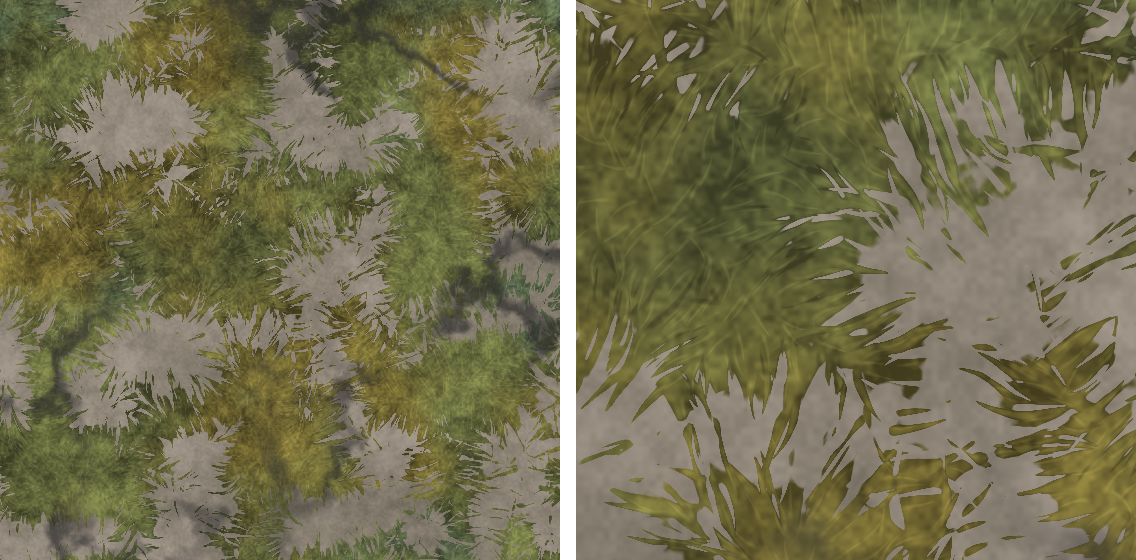
Left: the whole. Right: its middle third, enlarged.
Give the GLSL for this texture, as a WebGL 1 fragment shader.

```glsl
precision highp float;
// Mossy ground seen from above, with bare earth showing through in feathered patches.
// Layered sines lay out the patches; cellular wedges aligned with their slope
// fray the borders, and layered noise adds mottling, relief and grain.

uniform vec2 u_resolution;

const vec3 GRASS_DARK  = vec3(0.23, 0.24, 0.14);
const vec3 GRASS_LIGHT = vec3(0.56, 0.59, 0.33);
const vec3 EARTH_DARK  = vec3(0.44, 0.415, 0.36);
const vec3 EARTH_LIGHT = vec3(0.64, 0.595, 0.55);
const vec3 OCHRE_TINT  = vec3(1.14, 0.98, 0.82);
const vec3 CYAN_TINT   = vec3(0.90, 1.02, 1.32);
const vec3 CREASE      = vec3(0.17, 0.17, 0.17);

const float PATCH_SCALE   = 8.0;   // frequency of the bare patches
const float EARTH_LEVEL   = 0.18;  // higher leaves less bare earth
const float FRAY          = 0.32;  // reach of the feathered borders
const float STREAK_LENGTH = 0.9;   // half length, in cells
const float STREAK_WIDTH  = 0.17;  // half width at the root, in cells
const float EDGE_SOFTNESS = 0.025;

float hash(vec2 p) {
  vec3 q = fract(vec3(p.xyx) * 0.1031);
  q += dot(q, q.yzx + 33.33);
  return fract((q.x + q.y) * q.z);
}

float noise(vec2 p) {
  vec2 i = floor(p), f = fract(p);
  f = f * f * (3.0 - 2.0 * f);
  vec2 e = vec2(0.0, 1.0);
  return mix(mix(hash(i), hash(i + e.yx), f.x),
             mix(hash(i + e.xy), hash(i + e.yy), f.x), f.y);
}

float fbm(vec2 p) {
  float sum = 0.0, amp = 0.533;
  for (int i = 0; i < 4; i++) {
    sum += amp * noise(p);
    p = mat2(1.6, 1.2, -1.2, 1.6) * p + 17.3;
    amp *= 0.5;
  }
  return sum;
}

// Broad layout of the patches: warped, rotated, layered sines
float terrain(vec2 uv) {
  vec2 p = uv * PATCH_SCALE;
  float h = 0.0, amp = 0.5;
  for (int i = 0; i < 3; i++) {
    p = mat2(0.8, 0.6, -0.6, 0.8) * p * 1.6 + 1.7;
    p += 0.5 * sin(p.yx * 1.3);
    h += amp * sin(p.x) * sin(p.y);
    amp *= 0.6;
  }
  return h;
}

vec2 uphill(vec2 uv) {
  vec2 e = vec2(0.02, 0.0);
  float h = terrain(uv);
  return normalize(vec2(terrain(uv + e) - h, terrain(uv + e.yx) - h) + 1e-5);
}

// Cellular field of curved wedges; heading 1 points uphill, -1 downhill
float streaks(vec2 uv, float cells, float heading) {
  vec2 p = uv * cells, base = floor(p);
  float best = 0.0;
  for (int y = -1; y <= 1; y++) {
    for (int x = -1; x <= 1; x++) {
      vec2 id = base + vec2(float(x), float(y));
      vec2 root = id + vec2(hash(id + cells), hash(id + cells + 71.7));
      vec2 dir = heading * uphill(root / cells);
      vec2 d = p - root;
      float along = dot(d, dir) / STREAK_LENGTH;
      float bend = 0.5 * (hash(id + 31.1) - 0.5);
      float across = dot(d, vec2(-dir.y, dir.x)) + bend * along * along;
      float width = STREAK_WIDTH * (0.55 - 0.45 * clamp(along, -1.0, 1.0));
      float body = 1.0 - smoothstep(0.2, 1.0, abs(across) / width);
      float caps = 1.0 - smoothstep(0.5, 1.0, abs(along));
      best = max(best, body * caps);
    }
  }
  return best;
}

void main() {
  vec2 uv = gl_FragCoord.xy / min(u_resolution.x, u_resolution.y);
  float fine = fbm(uv * 60.0) - 0.5;
  float grain = noise(uv * 256.0) - 0.5;

  // Bare earth: patches frayed by fingers from both sides
  float earthFingers = max(streaks(uv, 13.0, -1.0),
                       max(streaks(uv, 27.0, -1.0), streaks(uv, 45.0, -1.0)));
  float grassFingers = max(streaks(uv, 19.0, 1.0), streaks(uv, 36.0, 1.0));
  float level = terrain(uv) - EARTH_LEVEL + 0.6 * (fbm(uv * 24.0) - 0.5)
              + 0.15 * fine + FRAY * (earthFingers - grassFingers);
  float bare = smoothstep(-EDGE_SOFTNESS, EDGE_SOFTNESS, level);

  // Grass: mottling, relief, blades and shaded rims
  float relief = fbm(uv * 6.0) - fbm(uv * 6.0 + vec2(-0.16, 0.2));
  float blades = streaks(uv, 70.0, 1.0);
  float rim = smoothstep(-0.35, 0.0, level) * smoothstep(0.48, 0.64, fbm(uv * 5.0 + 9.0));
  float tone = 0.5 + 0.8 * (fbm(uv * 7.0 + 4.0) - 0.5) + 0.9 * relief
             + 0.7 * fine + 0.3 * grain + 0.16 * (blades - 0.3) - 0.28 * rim;
  vec3 grass = mix(GRASS_DARK, GRASS_LIGHT, clamp(tone, 0.0, 1.0));
  grass *= mix(vec3(1.0), OCHRE_TINT, smoothstep(0.5, 0.72, fbm(uv * 3.5 + 21.0)));
  grass *= mix(vec3(1.0), CYAN_TINT, smoothstep(0.54, 0.76, fbm(uv * 4.0 + 47.0)));

  // Earth: soft stains and dusty grain
  float dust = 0.55 + 1.1 * (fbm(uv * 9.0 + 63.0) - 0.5) + 0.6 * fine + 0.25 * grain;
  vec3 earth = mix(EARTH_DARK, EARTH_LIGHT, clamp(dust, 0.0, 1.0));

  // Occasional dark creases across the ground
  float crease = 1.0 - smoothstep(0.0, 0.06, abs(fbm(uv * 4.0 + 5.0) - 0.5 + 0.08 * fine));
  crease *= smoothstep(0.52, 0.68, fbm(uv * 3.0 + 83.0));
  vec3 color = mix(mix(grass, earth, bare), CREASE, 0.65 * crease);
  gl_FragColor = vec4(color, 1.0);
}
```
